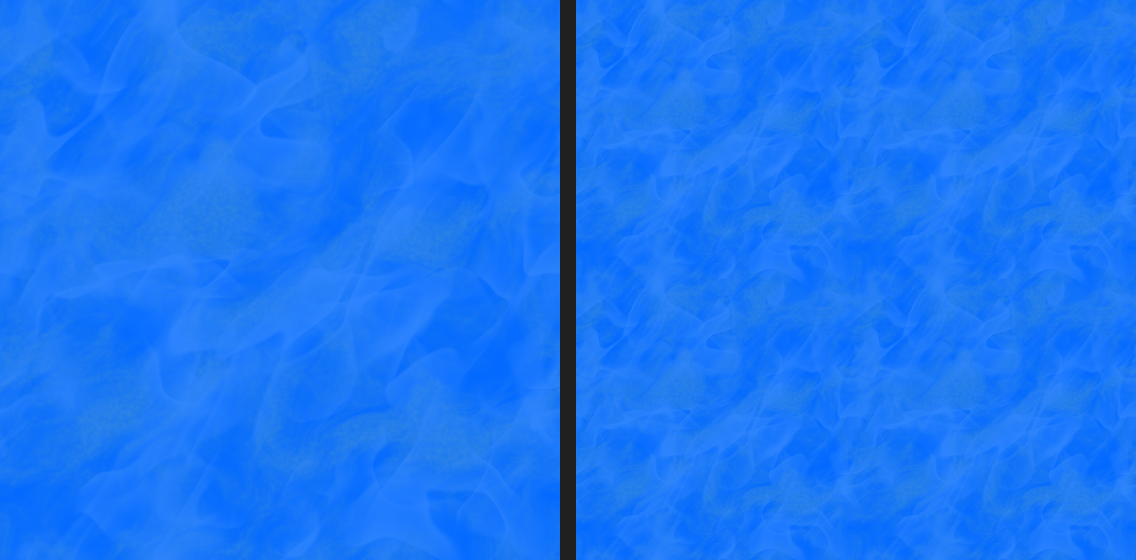
Left, the tile; right, the same tile 2 across and 2 down.
Reproduce this texture procedurally as a Shadertoy shader.

```glsl
const vec3 DEEP_BLUE = vec3(0.015, 0.415, 1.000);
const vec3 HAZE_BLUE = vec3(0.145, 0.495, 0.915);
const vec3 WISP_BLUE = vec3(0.200, 0.530, 0.995);
const float TAU = 6.2831853;
const int WISP_LAYERS = 9;

// Integer hash to [0, 1)
float hash(ivec2 cell, int seed) {
    uint h = uint(cell.x) * 1597334677u ^ uint(cell.y) * 3812015801u ^ uint(seed) * 2798796415u;
    h = (h ^ (h >> 16)) * 2146121005u;
    h = (h ^ (h >> 15)) * 2221713035u;
    h ^= h >> 16;
    return float(h >> 8) / 16777216.0;
}

// Dot product with the random gradient of a wrapped lattice corner
float cornerDot(vec2 corner, vec2 p, vec2 period, int seed) {
    float angle = TAU * hash(ivec2(mod(corner, period) + 0.5), seed);
    return dot(vec2(cos(angle), sin(angle)), p - corner);
}

// Gradient noise over the unit tile, with whole lattice counts per axis
float gradientNoise(vec2 uv, vec2 period, int seed) {
    vec2 p = uv * period;
    vec2 cell = floor(p);
    vec2 f = p - cell;
    vec2 u = f * f * f * (f * (f * 6.0 - 15.0) + 10.0);
    float bottom = mix(cornerDot(cell, p, period, seed),
                       cornerDot(cell + vec2(1, 0), p, period, seed), u.x);
    float top = mix(cornerDot(cell + vec2(0, 1), p, period, seed),
                    cornerDot(cell + vec2(1, 1), p, period, seed), u.x);
    return mix(bottom, top, u.y);
}

float fbm(vec2 uv, vec2 period, int octaves, float gain, int seed) {
    float sum = 0.0, amplitude = 1.0;
    for (int i = 0; i < octaves; i++) {
        sum += amplitude * gradientNoise(uv, period, seed + i);
        period *= 2.0;
        amplitude *= gain;
    }
    return sum;
}

// Periodic displacement that curls the smoke
vec2 swirl(vec2 uv, float period, float amount, int seed) {
    return uv + amount * vec2(fbm(uv, vec2(period), 2, 0.5, seed),
                              fbm(uv, vec2(period), 2, 0.5, seed + 10));
}

// Unit shear keeps the tiling and leans features to the upper right
vec2 lean(vec2 uv) {
    return vec2(uv.x, uv.y - uv.x);
}

// Veil with one crisp rim and a long soft fade behind it
float veil(float height, float rim, float fade) {
    return smoothstep(-0.3 * rim, rim, height) * exp(-fade * max(height, 0.0));
}

float wispLayer(vec2 uv, vec2 period, int seed) {
    vec2 p = swirl(uv, 4.0, 0.11, seed);
    p = swirl(p, 9.0, 0.025, seed + 20);
    float height = gradientNoise(p, period, seed + 40);
    float softness = smoothstep(-0.2, 0.35, gradientNoise(uv, vec2(5.0), seed + 41));
    float presence = smoothstep(0.02, 0.36, gradientNoise(p, vec2(5.0), seed + 42));
    return presence * veil(height, mix(0.03, 0.14, softness), 5.5);
}

// Overlapping translucent veils, alternately flat and leaning
float wisps(vec2 uv) {
    float clear = 1.0;
    for (int i = 0; i < WISP_LAYERS; i++) {
        vec2 p = i % 2 == 0 ? uv : lean(uv);
        vec2 period = vec2(3 + i / 2, 5 + i / 2);
        clear *= 1.0 - 0.68 * wispLayer(p, period, 100 + 60 * i);
    }
    return 1.0 - clear;
}

void mainImage(out vec4 fragColor, in vec2 fragCoord) {
    vec2 uv = fragCoord / iResolution.xy;

    // Cloudy haze, streaked flat and along the lean
    vec2 curled = swirl(swirl(uv, 4.0, 0.09, 1), 11.0, 0.03, 5);
    float haze = 0.47 + 0.65 * fbm(curled, vec2(4.0, 6.0), 5, 0.65, 30)
                      + 0.55 * fbm(lean(curled), vec2(6.0, 10.0), 4, 0.65, 50);
    haze = smoothstep(-0.15, 1.15, haze);

    // Faint mottled grain, strongest inside the haze
    float grain = fbm(uv, vec2(90.0), 2, 0.9, 70);
    haze += 0.32 * grain * haze;

    vec3 color = mix(DEEP_BLUE, HAZE_BLUE, haze);
    color = mix(color, WISP_BLUE, wisps(uv));
    fragColor = vec4(color, 1.0);
}
```
